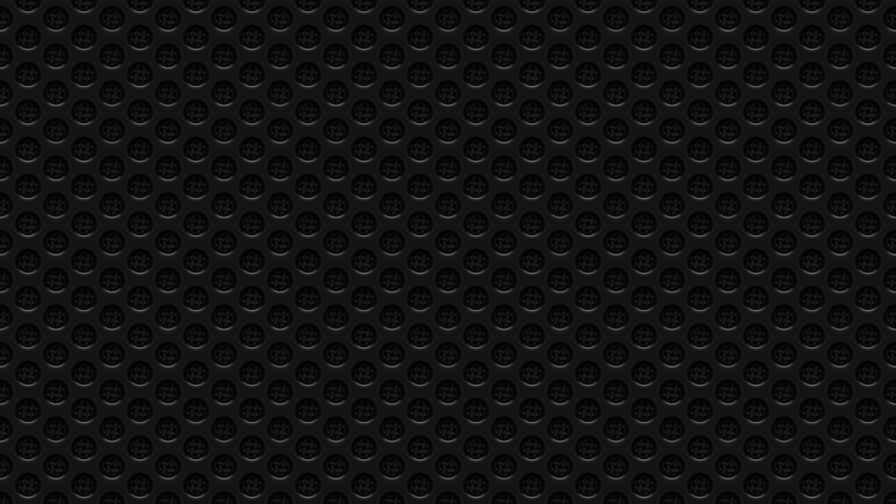
Give the GLSL for this pattern, as a Shadertoy shader.

```glsl
#define ROWS 13.5
#define CELL vec2(1.5, 1.0)
#define HOLE_RADIUS 0.345
#define RIM_WIDTH 0.026
#define RIM_LIGHT 0.36
#define MESH_PITCH 0.18
#define MESH_WIDTH 0.042
#define MESH_RADIUS 0.25
#define PLATE_COLOR vec3(0.074, 0.083, 0.081)
#define PIT_COLOR vec3(0.022, 0.023, 0.023)
#define MESH_COLOR vec3(0.108, 0.105, 0.106)

float hash(vec2 p) {
    return fract(sin(dot(p, vec2(12.99, 78.23))) * 43758.5);
}

// Offset from the nearest hole centre of a staggered grid
vec2 nearestHole(vec2 p) {
    vec2 a = p - CELL * round(p / CELL);
    vec2 b = p - CELL * (floor(p / CELL) + 0.5);
    return dot(a, a) < dot(b, b) ? a : b;
}

// Soft-edged strip centred on zero
float strip(float x, float halfWidth, float aa) {
    return 1.0 - smoothstep(halfWidth - aa, halfWidth + aa, abs(x));
}

// Crossed strands that pass over and under each other, lit from above
float weave(vec2 q, float aa) {
    q += vec2(0.16 * q.y, -0.1 * q.x);
    vec2 g = q / MESH_PITCH;
    vec2 id = floor(g);
    vec2 f = (g - id - 0.5) * MESH_PITCH;
    float over = mod(id.x + id.y, 2.0);
    float vertical = strip(f.x, MESH_WIDTH, aa) * mix(0.4, 0.9, over);
    float horizontal = strip(f.y, MESH_WIDTH, aa) * mix(1.0, 0.45, over);
    return max(vertical, horizontal);
}

void mainImage(out vec4 fragColor, in vec2 fragCoord) {
    float px = ROWS / iResolution.y;
    vec2 p = vec2(fragCoord.x, iResolution.y - fragCoord.y) * px;
    p.x -= 0.5 * CELL.x;

    vec2 q = nearestHole(p);
    float r = length(q);
    float down = q.y / max(r, 0.001);
    float wear = hash(round((p - q) / CELL * 2.0));

    // Plate with a faint lip around each hole
    float lip = exp(-pow((r - HOLE_RADIUS - 0.03) / 0.028, 2.0));
    vec3 plate = PLATE_COLOR + lip * mix(0.0, 0.024, 0.5 + 0.5 * down);

    // Recessed mesh, shaded by the upper edge
    float meshMask = 1.0 - smoothstep(MESH_RADIUS - 0.03, MESH_RADIUS + 0.02, r);
    float light = mix(0.6, 1.0, smoothstep(-0.26, 0.04, q.y));
    float strand = weave(q, 0.45 * px) * meshMask * mix(0.85, 1.0, wear);
    vec3 pit = mix(PIT_COLOR, MESH_COLOR, strand) * light;

    float inside = 1.0 - smoothstep(-0.5 * px, 0.5 * px, r - HOLE_RADIUS);
    vec3 color = mix(plate, pit, inside);

    // Crescent of light on the lower rim
    float rim = exp(-pow((r - HOLE_RADIUS + 0.02) / RIM_WIDTH, 2.0));
    float crescent = smoothstep(0.5, 1.0, down);
    color += RIM_LIGHT * rim * crescent * mix(0.9, 1.0, wear);

    fragColor = vec4(color, 1.0);
}
```
